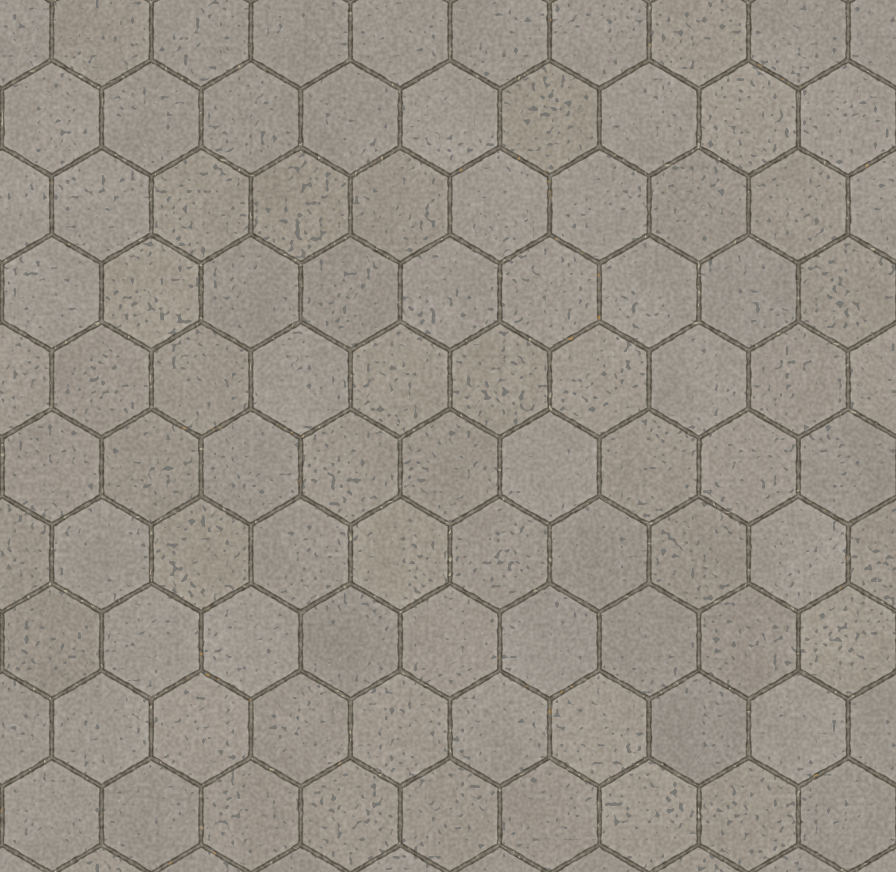
This pattern is drawn by a Shadertoy shader. Its source:

```glsl
vec2 hash2(vec2 cell, float seed) {
    uvec3 v = uvec3(ivec3(vec3(cell, seed))) * 1664525u + 1013904223u;
    v.x += v.y * v.z; v.y += v.z * v.x; v.z += v.x * v.y;
    v ^= v >> 16u;
    v.x += v.y * v.z; v.y += v.z * v.x;
    return vec2(v.xy & 0xffffu) / 65535.0;
}

vec2 gradient(vec2 cell, vec2 period, float seed) {
    float angle = 6.2832 * hash2(mod(cell, period), seed).x;
    return vec2(cos(angle), sin(angle));
}

// Gradient noise that wraps after a whole number of cells
float noise(vec2 uv, vec2 period, float seed) {
    vec2 p = uv * period, i = floor(p), f = p - i;
    vec2 u = f * f * f * (f * (f * 6.0 - 15.0) + 10.0);
    vec2 e = vec2(1, 0);
    float a = dot(gradient(i, period, seed), f);
    float b = dot(gradient(i + e, period, seed), f - e);
    float c = dot(gradient(i + e.yx, period, seed), f - e.yx);
    float d = dot(gradient(i + 1.0, period, seed), f - 1.0);
    return mix(mix(a, b, u.x), mix(c, d, u.x), u.y);
}

// Distance from the paver's border, positive inside; its width is 1
float hexInside(vec2 q) {
    q = abs(q);
    return 0.5 - max(q.x, dot(q, vec2(0.5, 0.866)));
}

// Nearest paver in the staggered rows: border distance and wrapped id
vec3 hexGrid(vec2 p) {
    vec3 best = vec3(-1);
    for (int k = 0; k < 2; k++) {
        float row = floor(p.y) + float(k);
        float shift = 0.5 * (1.0 - mod(row, 2.0));
        float column = floor(p.x - shift + 0.5);
        vec2 q = (p - vec2(column + shift, row)) * vec2(1, 0.866);
        float d = hexInside(q);
        if (d > best.x) best = vec3(d, mod(vec2(column, row), vec2(9, 10)));
    }
    return best;
}

void mainImage(out vec4 fragColor, in vec2 fragCoord) {
    vec2 uv = fragCoord / iResolution.xy;
    float pixel = 9.0 / iResolution.x;

    vec3 hex = hexGrid(uv * vec2(9, 10) - vec2(0.02, 0.646));
    vec2 tone = hash2(hex.yz, 7.0) - 0.5;
    float border = hex.x + 0.008 * noise(uv, vec2(70, 68), 1.0)
                         + 0.007 * noise(uv, vec2(150, 146), 2.0);

    float fine = noise(uv, vec2(230, 224), 3.0);
    float grain = noise(uv, vec2(115, 112), 4.0);
    float patches = noise(uv, vec2(22, 21), 5.0);
    float broad = noise(uv, vec2(7, 7), 6.0);

    // Concrete face with a faint tint for each paver
    vec3 color = vec3(0.615, 0.585, 0.545) + 0.028 * tone.x + 0.012 * tone.y * vec3(1, 0, -1);
    color += 0.075 * fine + 0.04 * grain + 0.03 * patches + 0.02 * broad;
    color += 0.018 * smoothstep(0.09, 0.04, border);

    // Clustered blue-grey pits and scattered pale grit
    float pits = noise(uv, vec2(152, 148), 8.0) + 0.3 * patches + 0.15 * tone.y;
    color = mix(color, vec3(0.42, 0.42, 0.41), 0.75 * smoothstep(0.3, 0.5, pits));
    float grit = noise(uv, vec2(170, 166), 9.0);
    color = mix(color, vec3(0.72, 0.69, 0.64), 0.6 * smoothstep(0.5, 0.62, grit));

    // Sandy joint, darkest where it meets the pavers
    float groove = smoothstep(0.003, 0.016, border);
    vec3 joint = mix(vec3(0.49, 0.46, 0.41), vec3(0.37, 0.35, 0.31), groove);
    joint += 0.12 * fine + 0.08 * grain;
    vec3 sand = mix(vec3(0.70, 0.66, 0.58), vec3(0.68, 0.52, 0.30), smoothstep(0.2, 0.4, broad));
    joint = mix(joint, sand, (1.0 - 0.7 * groove) * smoothstep(0.3, 0.48, grit));

    float face = smoothstep(0.023 - 0.5 * pixel, 0.029 + 0.5 * pixel, border);
    fragColor = vec4(mix(joint, color, face), 1.0);
}
```
